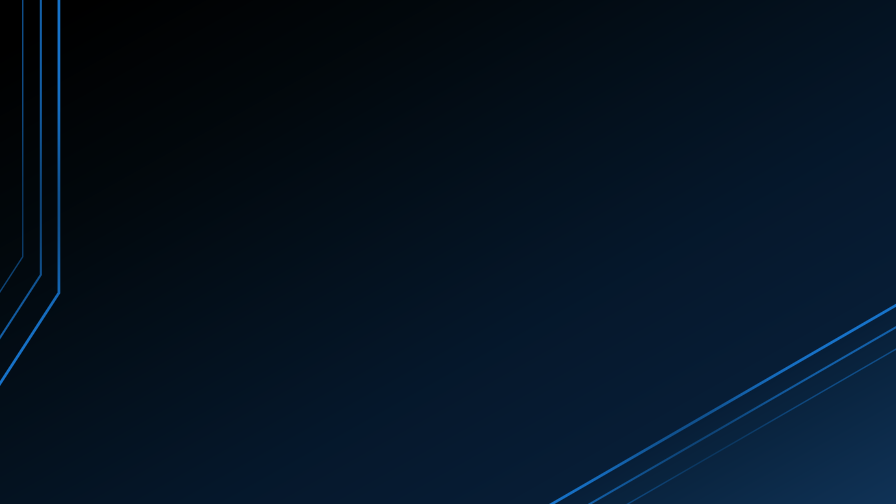
A WebGL 2 fragment shader for this background:

```glsl
#version 300 es
precision highp float;
// A dark navy diagonal gradient framed by two sets of three thin blue lines:
// bent rails on the left and slanted rails in the lower right corner.
// Rails are outlines of distance functions, spaced and faded by loop index.

uniform vec2 u_resolution;
out vec4 fragColor;

const vec3 TEAL_BLACK = vec3(0.006, 0.030, 0.047);
const vec3 DEEP_NAVY = vec3(0.015, 0.068, 0.120);
const vec3 NAVY = vec3(0.021, 0.092, 0.170);
const vec3 BLUE_NAVY = vec3(0.027, 0.114, 0.210);
const vec3 CORNER_BLUE = vec3(0.060, 0.192, 0.335);
const vec3 RAIL_BLUE = vec3(0.090, 0.450, 0.790);

const int RAIL_COUNT = 3;

// Linear step from a to b, clamped to 0..1.
float ramp(float a, float b, float x) {
    return clamp((x - a) / (b - a), 0.0, 1.0);
}

// Gradient along t, from the upper left (0) to the lower right (1).
vec3 backdrop(float t) {
    vec3 color = TEAL_BLACK * ramp(0.05, 0.25, t);
    color = mix(color, DEEP_NAVY, ramp(0.25, 0.47, t));
    color = mix(color, NAVY, ramp(0.47, 0.62, t));
    color = mix(color, BLUE_NAVY, ramp(0.62, 0.80, t));
    return mix(color, CORNER_BLUE, ramp(0.80, 1.0, t));
}

// Signed distance to a vertical edge that bends down to the left at corner.
float bentEdge(vec2 p, vec2 corner) {
    vec2 q = p - corner;
    vec2 slantNormal = normalize(vec2(1.54, -1.0));
    return max(q.x, dot(q, slantNormal));
}

// Signed distance to a rising 30 degree edge crossing the base at baseX.
float slantedEdge(vec2 p, float baseX) {
    return dot(p - vec2(baseX, 0.0), vec2(0.5, -0.866));
}

// Coverage of a stroke around an edge, softened by one pixel.
float stroke(float d, float width, float pixel) {
    return clamp((0.5 * width - abs(d)) / pixel + 0.5, 0.0, 1.0);
}

// Brightness that dips around a center and recovers toward both ends.
float sheen(float x, float center, float spread) {
    float offset = (x - center) / spread;
    return 1.0 - 0.3 * exp(-offset * offset);
}

void main() {
    vec2 uv = gl_FragCoord.xy / u_resolution;
    float pixel = 1.0 / u_resolution.y;
    float aspect = u_resolution.x / u_resolution.y;
    vec2 p = gl_FragCoord.xy * pixel;
    // Keep the right rails anchored to the right border.
    vec2 rightP = p + vec2(16.0 / 9.0 - aspect, 0.0);

    vec3 color = backdrop(0.5 * (uv.x + 1.0 - uv.y));

    // Faint teal lift inside the lower right triangle.
    float inside = smoothstep(-0.01, 0.06, slantedEdge(rightP, 1.095));
    color += vec3(0.003, 0.012, 0.008) * inside * (1.0 - uv.x * 0.5);

    for (int i = 0; i < RAIL_COUNT; i++) {
        float k = float(i);
        float width = 0.0054 - 0.0013 * k;
        float strength = 1.0 - 0.16 * k;

        vec2 corner = vec2(0.1169, 0.4190) + k * vec2(-0.0359, 0.0358);
        float leftRail = stroke(bentEdge(p, corner), width, pixel);
        float leftLight = strength * sheen(p.y, 0.58, 0.16);
        color = mix(color, RAIL_BLUE * leftLight, leftRail);

        float baseX = 1.0949 + 0.0753 * k;
        float rightRail = stroke(slantedEdge(rightP, baseX), width, pixel);
        float rightLight = strength * sheen(rightP.x, 1.36 + 0.03 * k, 0.15);
        color = mix(color, RAIL_BLUE * rightLight, rightRail);
    }

    fragColor = vec4(color, 1.0);
}
```
